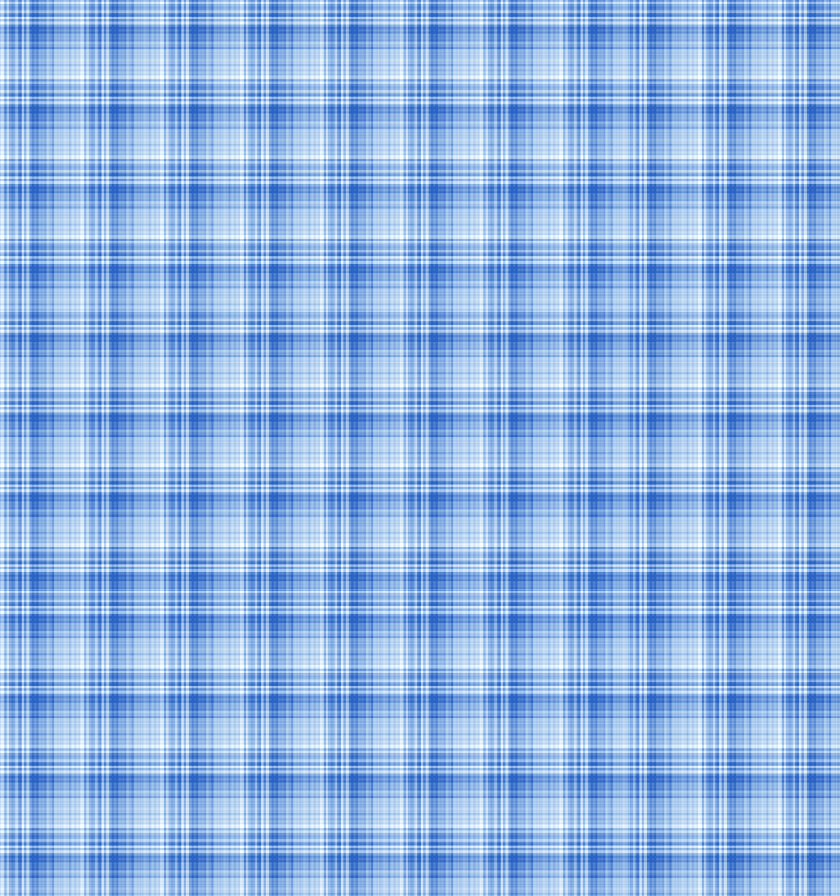
Give the GLSL for this pattern, as a WebGL 1 fragment shader.

```glsl
precision highp float;

// Blue madras plaid: one stripe sequence is laid along both axes and the two
// darknesses are averaged, then coloured by a white-to-deep-blue ramp.
// Joins cut a repeat short, once across and twice down; sines add fine threads.

uniform vec2 u_resolution;

// Lengths are fractions of the canvas height; rows are measured from the top.
const float REPEAT = 0.0891;          // size of one plaid repeat
const float COLUMN_START = 0.0358;    // first dark stripe, left of the join
const float COLUMN_JOIN = 0.703;
const float COLUMN_RESTART = 0.7252;  // first dark stripe after the join
const float ROW_START = 0.0303;
const float ROW_JOIN_A = 0.348;
const float ROW_RESTART_A = 0.3742;
const float ROW_JOIN_B = 0.659;
const float ROW_RESTART_B = 0.6880;

const float GROUND = 0.29;            // darkness of the pale checks
const float THREAD_DEPTH = 0.085;     // strength of the fine threads
const float SOFTNESS = 0.7;           // stripe edge width in pixels
const float TAU = 6.28318;

const vec3 WHITE = vec3(0.97, 1.00, 1.00);
const vec3 MID_BLUE = vec3(0.60, 0.745, 0.915);
const vec3 DEEP_BLUE = vec3(0.17, 0.39, 0.77);

// Change of darkness from a stripe spanning lo..hi, averaged over its edge.
float stripe(float t, float edge, float lo, float hi, float darkness) {
  float overlap = min(hi, t + 0.5 * edge) - max(lo, t - 0.5 * edge);
  return (darkness - GROUND) * clamp(overlap / edge, 0.0, 1.0);
}

// Darkness along one repeat, with t running from 0 to 1.
float stripeSequence(float t, float edge) {
  float d = GROUND;
  // Broad dark stripe fading into the pale check
  d += stripe(t, edge, -0.10, 0.08, 1.04);
  d += stripe(t, edge, 0.08, 0.18, 0.78);
  d += stripe(t, edge, 0.18, 0.245, 0.52);
  d += stripe(t, edge, 0.245, 0.272, 0.98);
  d += stripe(t, edge, 0.272, 0.33, 0.38);
  // Hairlines within the pale check
  d += stripe(t, edge, 0.345, 0.367, 0.60);
  d += stripe(t, edge, 0.46, 0.482, 0.58);
  // White pair split by a blue line
  d += stripe(t, edge, 0.605, 0.65, -0.08);
  d += stripe(t, edge, 0.655, 0.68, 0.82);
  d += stripe(t, edge, 0.682, 0.708, -0.02);
  // Blue bands parted by pale lines, leading back to the dark stripe
  d += stripe(t, edge, 0.71, 0.79, 0.76);
  d += stripe(t, edge, 0.79, 0.82, 0.24);
  d += stripe(t, edge, 0.82, 0.87, 0.90);
  d += stripe(t, edge, 0.87, 0.90, 0.15);
  d += stripe(t, edge, 0.90, 0.93, 0.66);
  d += stripe(t, edge, 0.93, 0.967, 0.10);
  d += stripe(t, edge, 0.967, 1.10, 0.92);
  return d;
}

// Fine thread lines as layered sines, faded out where too small to resolve.
float threads(float t, float pixel) {
  float fine = sin(TAU * 19.0 * t) + 0.7 * sin(TAU * 13.0 * t + 1.3);
  float visible = 1.0 - smoothstep(0.025, 0.05, pixel);
  return THREAD_DEPTH * visible * fine;
}

float clothDarkness(float position, float start, float pixel) {
  float t = fract((position - start) / REPEAT);
  return stripeSequence(t, SOFTNESS * pixel) + threads(t, pixel);
}

vec3 blueRamp(float d) {
  vec3 pale = mix(WHITE, MID_BLUE, clamp(2.0 * d, 0.0, 1.0));
  return mix(pale, DEEP_BLUE, clamp(2.0 * d - 1.0, 0.0, 1.0));
}

void main() {
  vec2 p = gl_FragCoord.xy / u_resolution.y;
  p.y = 1.0 - p.y;
  float pixel = 1.0 / (u_resolution.y * REPEAT);

  // Each join restarts the stripe sequence
  float columnStart = mix(COLUMN_START, COLUMN_RESTART, step(COLUMN_JOIN, p.x));
  float rowStart = mix(ROW_START, ROW_RESTART_A, step(ROW_JOIN_A, p.y));
  rowStart = mix(rowStart, ROW_RESTART_B, step(ROW_JOIN_B, p.y));

  float warp = clothDarkness(p.x, columnStart, pixel);
  float weft = clothDarkness(p.y, rowStart, pixel);

  gl_FragColor = vec4(blueRamp(0.5 * (warp + weft)), 1.0);
}
```
